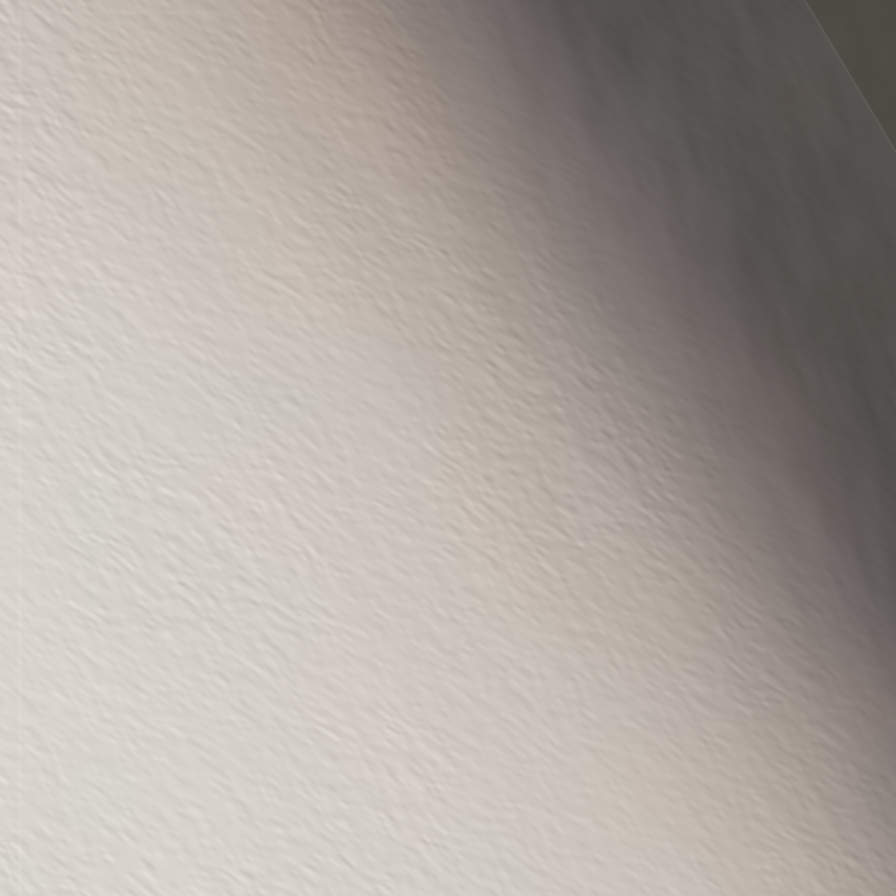
Write a WebGL 2 fragment shader that draws this texture.

```glsl
#version 300 es
precision highp float;

uniform vec2 u_resolution;
out vec4 fragColor;

float hash(vec2 p) {
    vec3 q = fract(vec3(p.xyx) * 0.1031);
    q += dot(q, q.yzx + 33.33);
    return fract((q.x + q.y) * q.z);
}

float noise(vec2 p) {
    vec2 i = floor(p), f = fract(p);
    f = f * f * (3.0 - 2.0 * f);
    return mix(mix(hash(i), hash(i + vec2(1, 0)), f.x),
               mix(hash(i + vec2(0, 1)), hash(i + vec2(1, 1)), f.x), f.y);
}

// Noise stretched along a direction; freq is along and across it
float streaks(vec2 p, vec2 dir, vec2 freq) {
    return noise(vec2(dot(p, dir), dot(p, vec2(-dir.y, dir.x))) * freq + 40.0);
}

float plasterHeight(vec2 p) {
    vec2 grain = normalize(vec2(1.0, -0.72));
    p += 0.008 * (vec2(noise(p * 24.0 + 7.0), noise(p * 24.0 + 31.0)) - 0.5);
    return 0.55 * streaks(p, grain, vec2(52.0, 115.0))
         + 0.45 * streaks(p + 3.1, grain, vec2(95.0, 210.0));
}

float ramp(float from, float to, float x) {
    return clamp((x - from) / (to - from), 0.0, 1.0);
}

// Wall colour by signed distance from the middle of the penumbra
vec3 shade(float d) {
    vec3 c = vec3(0.845, 0.830, 0.803);
    c = mix(c, vec3(0.820, 0.797, 0.770), ramp(-0.78, -0.50, d));
    c = mix(c, vec3(0.783, 0.750, 0.722), ramp(-0.50, -0.33, d));
    c = mix(c, vec3(0.712, 0.670, 0.640), ramp(-0.33, -0.19, d));
    c = mix(c, vec3(0.612, 0.570, 0.545), ramp(-0.19, -0.10, d));
    c = mix(c, vec3(0.500, 0.462, 0.450), ramp(-0.10, -0.025, d));
    c = mix(c, vec3(0.378, 0.353, 0.347), ramp(-0.025, 0.06, d));
    return mix(c, vec3(0.328, 0.315, 0.305), ramp(0.06, 0.12, d));
}

float hairline(float dist, float width) {
    return 1.0 - smoothstep(0.0, width, abs(dist));
}

void main() {
    vec2 uv = gl_FragCoord.xy / u_resolution;

    // Diagonal soft shadow with a slightly uneven edge
    float d = (uv.x - 0.53 - 0.62 * (1.0 - uv.y)) / 1.177;
    vec2 edgeDir = normalize(vec2(0.53, -0.85));
    d += 0.022 * (streaks(uv, edgeDir, vec2(4.0, 11.0)) - 0.5);
    d += 0.010 * (streaks(uv, edgeDir, vec2(11.0, 45.0)) - 0.5);
    vec3 color = shade(d);
    float lit = 1.0 - smoothstep(-0.16, 0.06, d);

    // Dimmer upper left and broad warm mottling
    color -= vec3(0.022, 0.027, 0.030) * smoothstep(0.55, 1.0, uv.y) * lit;
    color += vec3(0.010, 0.002, -0.006) * (noise(uv * 9.0) - 0.5);

    // Embossed plaster lit from the upper right
    float relief = plasterHeight(uv) - plasterHeight(uv + vec2(0.0022, 0.0034));
    float rough = 0.055 + 0.05 * noise(uv * 7.0 + 12.0);
    rough += 0.05 * (1.0 - smoothstep(0.0, 0.20, uv.x)) * smoothstep(0.45, 0.70, uv.y);
    color += relief * rough * mix(0.15, 1.0, lit);

    // Long smeared streaks inside the shadow
    vec2 smear = normalize(vec2(0.35, -0.94));
    float drag = 0.6 * streaks(uv, smear, vec2(14.0, 60.0))
               + 0.4 * streaks(uv, smear, vec2(30.0, 130.0)) - 0.5;
    color += drag * vec3(0.035, 0.036, 0.037) * (1.0 - lit);
    color += 0.022 * smoothstep(0.14, 0.03, length((uv - vec2(0.75, 0.82)) * vec2(1.0, 0.8)));

    // Olive corner beyond a thin slanted seam
    float corner = (uv.x - 0.898 - 0.6 * (1.0 - uv.y)) / 1.166;
    color = mix(color, vec3(0.305, 0.292, 0.268) + 0.02 * drag,
                smoothstep(-0.003, 0.003, corner));
    color += 0.045 * hairline(corner, 0.0025);

    // Faint border seams at the left and top
    color += 0.014 * hairline(uv.x - 0.022, 0.003);
    color += 0.012 * hairline(uv.y - 0.986, 0.003) * lit;

    fragColor = vec4(clamp(color, 0.0, 1.0), 1.0);
}
```
